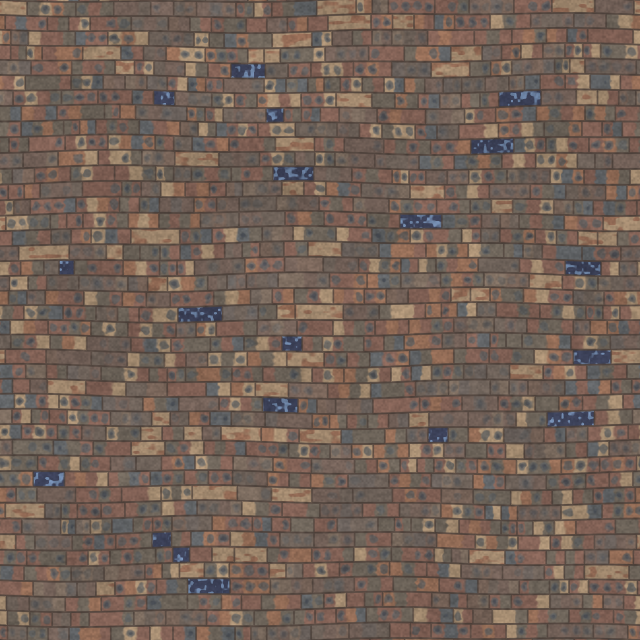
Write a Shadertoy shader that draws this texture.

```glsl
// Weathered wall of thin mottled bricks: 42 courses, about 16 stretchers across.

float hash(vec2 p) {
    vec3 q = fract(vec3(p.xyx) * 0.1031);
    q += dot(q, q.yzx + 33.33);
    return fract((q.x + q.y) * q.z);
}

float noise(vec2 p) {
    vec2 i = floor(p), f = fract(p);
    f = f * f * (3.0 - 2.0 * f);
    return mix(mix(hash(i), hash(i + vec2(1, 0)), f.x),
               mix(hash(i + vec2(0, 1)), hash(i + vec2(1, 1)), f.x), f.y);
}

// Uneven position of the upright joint that starts brick i of a course
float jointAt(float i, float row) {
    return i + 0.3 * (hash(vec2(mod(i, 16.0) + 51.0, row)) - 0.5);
}

// Fired clay colour of one patch along a brick
vec3 patchColor(vec2 id, float k) {
    float h = hash(id * vec2(1.0, 3.0) + vec2(k * 37.0, 11.0));
    vec3 c = vec3(0.50, 0.375, 0.33);                 // terracotta
    if (h > 0.38) c = vec3(0.42, 0.385, 0.345);       // olive grey
    if (h > 0.66) c = vec3(0.64, 0.545, 0.44);        // tan
    if (h > 0.80) c = vec3(0.57, 0.42, 0.335);        // orange
    if (h > 0.92) c = vec3(0.37, 0.38, 0.39);         // slate
    return c;
}

void mainImage(out vec4 fragColor, in vec2 fragCoord) {
    vec2 uv = fragCoord / iResolution.xy;

    // Courses, slightly wavy and each shifted sideways
    float y = uv.y * 42.0 + 0.12 * sin(6.2832 * (uv.x + uv.y * 2.0))
            + 0.06 * sin(6.2832 * (uv.x * 3.0 - uv.y));
    float row = floor(y), v = fract(y);
    float x = uv.x * 16.0 + 16.0 * hash(vec2(row, 7.0));

    // Stretcher that holds this point, sometimes cut into two headers
    float i = floor(x);
    if (x < jointAt(i, row)) i -= 1.0;
    else if (x >= jointAt(i + 1.0, row)) i += 1.0;
    float left = jointAt(i, row), right = jointAt(i + 1.0, row);
    vec2 id = vec2(mod(i, 16.0) * 2.0, row);
    if (hash(id + 83.0) < 0.27) {
        float middle = 0.5 * (left + right);
        if (x < middle) right = middle;
        else { left = middle; id.x += 1.0; }
    }
    float width = right - left, u = (x - left) / width;

    // Blocks of colour along the brick with soft, ragged borders
    float grain = noise(uv * 330.0), mottle = noise(uv * vec2(140.0, 190.0));
    float count = max(2.0, round(width * 3.4));
    float t = u * count - 0.5 + 0.25 * (mottle - 0.5), k = floor(t);
    vec3 clay = mix(patchColor(id, clamp(k, 0.0, count - 1.0)),
                    patchColor(id, clamp(k + 1.0, 0.0, count - 1.0)),
                    smoothstep(0.38, 0.62, fract(t)));

    // Brick kinds: dull, tan with streaks, or patchy
    float kind = hash(id + vec2(131.0, 29.0));
    float blobAmount = 0.75;
    if (kind < 0.27) {
        clay = mix(clay, vec3(0.425, 0.375, 0.345), 0.75);
        blobAmount = 0.4;
    } else if (kind > 0.92) {
        float streak = smoothstep(0.5, 0.8, noise(vec2(x * 5.0, y * 4.0)));
        clay = mix(vec3(0.62, 0.525, 0.425), vec3(0.55, 0.40, 0.32), streak);
        blobAmount = 0.0;
    }

    // Smoky blue-grey burns with darker hearts
    float slot = min(floor(u * count), count - 1.0);
    float burn = hash(id + vec2(slot * 19.0 + 7.0, 211.0));
    vec2 fromCentre = (vec2(u * count - slot, v) - 0.5) * vec2(2.3, 2.7);
    float r = length(fromCentre) + 0.5 * (mottle - 0.5);
    float present = step(burn, 0.48) * blobAmount;
    clay = mix(clay, vec3(0.35, 0.36, 0.365), present * (1.0 - smoothstep(0.55, 1.0, r)));
    clay = mix(clay, vec3(0.25, 0.27, 0.31),
               present * step(burn, 0.3) * 0.8 * (1.0 - smoothstep(0.1, 0.6, r)));

    // Rare glazed bricks, navy with pale blue flecks
    if (kind > 0.47 && kind < 0.492) {
        float fleck = smoothstep(0.55, 0.85, noise(uv * 190.0 + 40.0));
        clay = mix(vec3(0.23, 0.25, 0.34), vec3(0.43, 0.52, 0.65), fleck);
    }

    // Grain, small stains and broad tonal drift
    clay *= 1.0 + 0.14 * (grain - 0.5) + 0.12 * (mottle - 0.5)
          + 0.08 * (noise(uv * 7.0) - 0.5) + 0.1 * (hash(id + 301.0) - 0.5);

    // Thin dark joints, fainter upright than level
    float pixel = 1.0 / iResolution.y;
    float level = min(v, 1.0 - v) / 42.0;
    float upright = min(u, 1.0 - u) * width / 16.0;
    float soft = 0.0007 + 0.6 * pixel;
    float joint = max(0.85 * (1.0 - smoothstep(0.0004, 0.0009 + soft, level)),
                      0.75 * (1.0 - smoothstep(0.0003, 0.0008 + soft, upright)));
    vec3 mortar = vec3(0.29, 0.245, 0.22) * (0.9 + 0.3 * mottle);
    fragColor = vec4(mix(clay, mortar, joint), 1.0);
}
```
